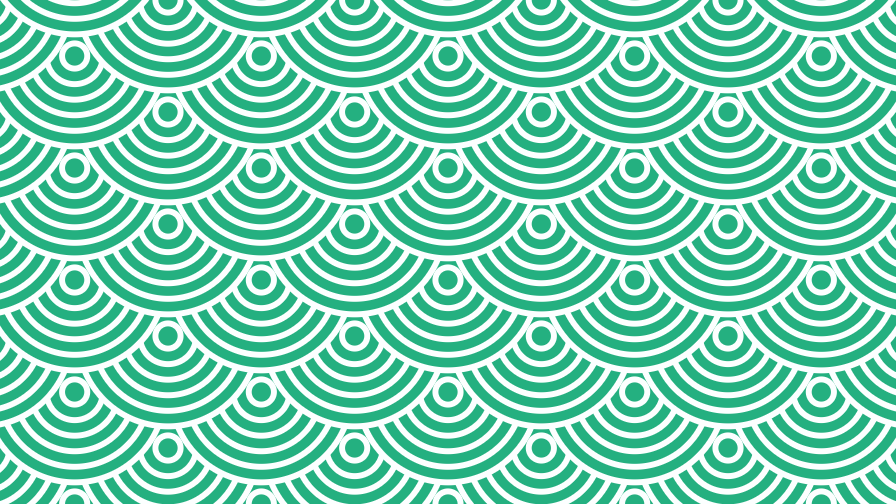
This pattern is drawn by a WebGL 2 fragment shader. Its source:

```glsl
#version 300 es
precision highp float;
// Seigaiha waves: overlapping scales of concentric white rings on green.

uniform vec2 u_resolution;
out vec4 fragColor;

// Lengths are fractions of the canvas height.
const float ROWS = 9.0;                       // scale rows down the canvas
const float ROW_STEP = 1.0 / ROWS;
const float COLUMN_STEP = ROW_STEP * 10.0 / 3.0;
const float RADIUS = COLUMN_STEP * 0.5;       // neighbours in a row just touch
const float RINGS = 6.0;                      // white rings per scale
const float RING_STEP = RADIUS / RINGS;
const float LINE_WIDTH = RING_STEP * 0.3825;
const vec3 GREEN = vec3(0.14, 0.69, 0.50);
const vec3 WHITE = vec3(0.99, 1.00, 1.00);

// Antialiased coverage of a signed distance, negative inside.
float coverage(float dist, float pixel) {
    return clamp(0.5 - dist / pixel, 0.0, 1.0);
}

// Colour of one scale at a distance from its centre.
vec3 scaleColor(float r, float pixel) {
    // Hold the outer line white past its rim so the rim stays clean.
    r = min(r, RADIUS - 0.5 * LINE_WIDTH);
    float ring = max(1.0, floor(r / RING_STEP + 0.5 * LINE_WIDTH / RING_STEP + 0.5));
    float lineCentre = ring * RING_STEP - 0.5 * LINE_WIDTH;
    float line = abs(r - lineCentre) - 0.5 * LINE_WIDTH;
    return mix(GREEN, WHITE, coverage(line, pixel));
}

void main() {
    float pixel = 1.0 / u_resolution.y;
    vec2 p = gl_FragCoord.xy * pixel;
    p.x -= 0.5 * u_resolution.x * pixel;      // even rows centre on the canvas

    // Paint from the lower row upward: each row covers the one beneath it.
    float baseRow = floor(p.y / ROW_STEP);
    vec3 color = GREEN;
    for (int i = 0; i < 3; i++) {
        float row = baseRow + float(i);
        float x = p.x / COLUMN_STEP - 0.5 * mod(row, 2.0);
        vec2 offset = vec2((fract(x + 0.5) - 0.5) * COLUMN_STEP, p.y - row * ROW_STEP);
        float r = length(offset);
        color = mix(color, scaleColor(r, pixel), coverage(r - RADIUS, pixel));
    }
    fragColor = vec4(color, 1.0);
}
```
